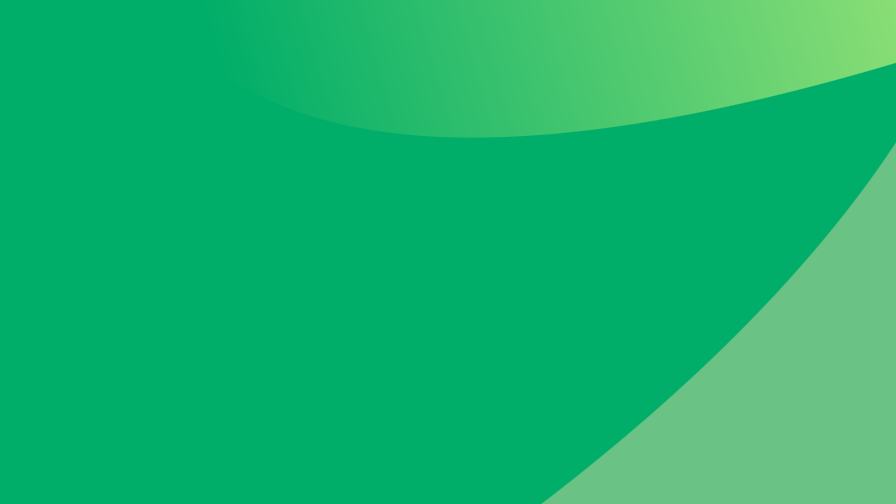
Give the GLSL for this background, as a WebGL 2 fragment shader.

```glsl
#version 300 es
precision highp float;
// Flat green field with two smooth curved panels: a gradient lobe hanging
// from the top edge and a pale green slope rising in the lower right corner.
// Each panel is bounded by a parabola; lengths are in canvas heights.

uniform vec2 u_resolution;
out vec4 fragColor;

const vec3 FIELD_GREEN = vec3(0.0, 0.68, 0.41);
const vec3 LIME_GREEN  = vec3(0.54, 0.87, 0.46);
const vec3 PALE_GREEN  = vec3(0.42, 0.76, 0.52);

// Top lobe: a tilted parabola, deepest at LOBE_LOW_X
const float LOBE_DEPTH  = 0.273;
const float LOBE_LEFT_X = 0.197;
const float LOBE_LOW_X  = 0.938;
const float LOBE_CURVE  = 0.943;

// Lobe gradient, running rightwards and slightly up
const vec2 GLOW_START = vec2(0.42, 0.90);
const vec2 GLOW_DIR   = vec2(0.96, 0.28);
const float GLOW_LENGTH = 1.33;

// Lower right slope: x = base + lean * y - bend * y * y
const float SLOPE_BASE = 1.074;
const float SLOPE_LEAN = 1.303;
const float SLOPE_BEND = 0.449;

// Positive inside the lobe
float lobeField(vec2 p) {
    float spread = sqrt(max(p.x - LOBE_LEFT_X, 0.0)) - sqrt(LOBE_LOW_X - LOBE_LEFT_X);
    float depth = LOBE_DEPTH - LOBE_CURVE * spread * spread;
    return p.y - (1.0 - depth);
}

// Positive inside the slope
float slopeField(vec2 p) {
    return p.x - (SLOPE_BASE + p.y * (SLOPE_LEAN - SLOPE_BEND * p.y));
}

// Antialiased coverage, about one pixel wide
float coverage(float field) {
    return clamp(field / max(fwidth(field), 1e-6) + 0.5, 0.0, 1.0);
}

void main() {
    vec2 p = gl_FragCoord.xy / u_resolution.y;

    float glow = clamp(dot(p - GLOW_START, GLOW_DIR) / GLOW_LENGTH, 0.0, 1.0);
    vec3 lobeColor = mix(FIELD_GREEN, LIME_GREEN, glow);

    vec3 color = mix(FIELD_GREEN, lobeColor, coverage(lobeField(p)));
    color = mix(color, PALE_GREEN, coverage(slopeField(p)));
    fragColor = vec4(color, 1.0);
}
```
